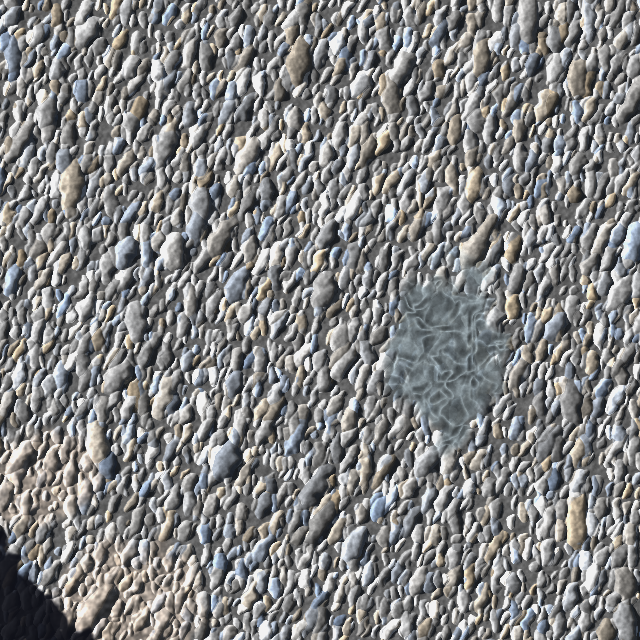
This texture is drawn by a Shadertoy shader. Its source:

```glsl
// Rough gravel surface: upright grey stones lit by low sun from the upper left.
// Layers of scattered domes form a height field, which is shaded by its slope
// and by a short shadow march; a lichen patch and a gritty corner break it up.

const vec2 SUN_DIR = vec2(-0.92, 0.39);
const float SUN_SLOPE = 0.8;
const vec3 SHADOW_LIGHT = vec3(0.25, 0.275, 0.31);
const vec3 WARM_SHIFT = vec3(0.13, 0.02, -0.14);
const vec3 LICHEN_TINT = vec3(0.93, 1.0, 1.02);
const vec3 GRIT_TINT = vec3(1.10, 1.0, 0.91);
const vec3 DEEP_SHADE = vec3(0.055, 0.06, 0.09);

vec3 hash3(vec2 cell) {
    vec3 v = fract(cell.xyx * vec3(0.1031, 0.1030, 0.0973));
    v += dot(v, v.yxz + 33.33);
    return fract((v.xxy + v.yzz) * v.zyx);
}

float noise(vec2 p) {
    vec2 cell = floor(p), f = fract(p);
    f = f * f * (3.0 - 2.0 * f);
    float low = mix(hash3(cell).x, hash3(cell + vec2(1, 0)).x, f.x);
    float high = mix(hash3(cell + vec2(0, 1)).x, hash3(cell + vec2(1, 1)).x, f.x);
    return mix(low, high, f.y);
}

float fbm(vec2 p) {
    return 0.55 * noise(p) + 0.3 * noise(p * 2.1 + 17.0) + 0.15 * noise(p * 4.3 + 41.0);
}

float ellipseMask(vec2 p, vec2 center, vec2 radii) {
    float ragged = 0.7 * (fbm(p * 28.0) - 0.5);
    return 1.0 - smoothstep(0.75, 1.1, length((p - center) / radii) + ragged);
}

float lichenMask(vec2 p) {
    return ellipseMask(p, vec2(0.70, 0.45), vec2(0.088, 0.15));
}

// Pale curling threads, 0 to 1
float threads(vec2 p) {
    vec2 bend = vec2(noise(p * 40.0), noise(p * 40.0 + 70.0));
    return 1.0 - abs(2.0 * noise(p * 75.0 + 2.5 * bend) - 1.0);
}

// Adds one layer of stones to ground = (height, tone, warmth)
vec3 addStones(vec3 ground, vec2 p, float cells, float presence, float whites, float seed) {
    const float STRETCH = 1.65;
    vec2 q = p * vec2(cells, cells / STRETCH) + seed;
    vec2 home = floor(q);
    for (int j = -1; j <= 1; j++)
    for (int i = -1; i <= 1; i++) {
        vec2 cell = home + vec2(i, j);
        vec3 place = hash3(cell + seed);
        vec3 look = hash3(cell + seed + 57.0);
        if (look.z > presence) continue;
        vec2 d = q - cell - 0.5 - 0.75 * (place.xy - 0.5);
        d.y *= STRETCH;
        d.x -= d.y * mix(-0.12, 0.55, place.z);

        // Chamfered dome with a randomly tilted top
        float size = mix(0.30, 0.52, look.x);
        vec2 e = d / (size * vec2(1.0, mix(1.25, 2.1, place.y)));
        float k = max(length(e) * 0.94, abs(e.x) + 0.42 * abs(e.y));
        vec2 tilt = vec2(look.y, fract(look.x * 7.3)) - 0.5;
        float dome = 1.0 - k * k * k + 0.7 * dot(e, tilt) + 0.5 * (place.x - 0.5);
        float height = 0.85 * size / cells * dome;

        float pick = fract(look.y * 13.7 + place.z);
        float tone = mix(0.46, 0.76, pick);
        tone = mix(tone, 1.02, step(1.0 - whites, fract(pick * 9.1 + look.x)));
        float warmth = 2.0 * fract(place.x * 5.3 + look.z) - 1.0;
        float cover = smoothstep(-0.0009, 0.0009, height - ground.x);
        ground.yz = mix(ground.yz, vec2(tone, warmth * warmth * warmth), cover);
        ground.x = max(ground.x, height);
    }
    return ground;
}

vec3 surface(vec2 p, float lichen) {
    vec2 warp = vec2(noise(p * 75.0), noise(p * 75.0 + 31.0)) - 0.5;
    vec2 q = p + 0.007 * warp;
    vec3 ground = vec3(-0.002, 0.42, 0.0);
    ground = addStones(ground, q, 74.0, 0.90, 0.10, 11.0);
    ground = addStones(ground, q, 43.0, 0.82, 0.075, 23.0);
    ground = addStones(ground, q, 25.0, 0.22, 0.02, 47.0);
    ground.x += 0.0024 * noise(p * 125.0) + 0.0011 * noise(p * 240.0 + 9.0);
    if (lichen > 0.0) {
        float thread = threads(p);
        vec3 crust = vec3(0.007 + 0.0022 * thread, 0.32 + 0.34 * thread * thread, -0.1);
        ground = mix(ground, crust, 0.88 * lichen);
    }
    return ground;
}

float sunShadow(vec2 p, float height, float lichen) {
    float block = 0.0;
    for (int i = 1; i <= 5; i++) {
        float reach = 0.0031 * float(i);
        float above = surface(p + SUN_DIR * reach, lichen).x;
        block = max(block, above - height - reach * SUN_SLOPE);
    }
    return smoothstep(0.0, 0.0028, block);
}

void mainImage(out vec4 fragColor, in vec2 fragCoord) {
    vec2 p = fragCoord / iResolution.y;
    float lichen = lichenMask(p);
    vec3 ground = surface(p, lichen);

    // Slope along the sun direction
    const float STEP = 0.0017;
    float ahead = surface(p + SUN_DIR * STEP, lichen).x;
    float behind = surface(p - SUN_DIR * STEP, lichen).x;
    float slope = (ahead - behind) / (2.0 * STEP);
    float sun = clamp(0.92 - 0.48 * slope, 0.36, 1.5);

    // Stone colour with fine mottling
    float mottle = 0.82 + 0.36 * fbm(p * 170.0);
    vec3 color = ground.y * mottle * (1.0 + ground.z * WARM_SHIFT);
    color = mix(color, color * LICHEN_TINT, lichen);

    // Warm grit near the lower left
    float grit = ellipseMask(p, vec2(0.05, 0.25), vec2(0.11, 0.07));
    grit = max(grit, ellipseMask(p, vec2(0.20, 0.06), vec2(0.12, 0.10)));
    float speck = 0.42 + 0.62 * noise(p * 150.0 + 5.0);
    color = mix(color, speck * GRIT_TINT, 0.6 * grit);

    float shadow = sunShadow(p, ground.x, lichen);
    color *= mix(vec3(sun), SHADOW_LIGHT, shadow);

    // Deep shade in the corner
    float edge = p.x * 1.25 + p.y + 0.09 * (fbm(p * 30.0) - 0.5);
    float corner = 1.0 - smoothstep(0.155, 0.175, edge);
    color = mix(color, DEEP_SHADE, 0.92 * corner);

    fragColor = vec4(clamp(color, 0.0, 0.95), 1.0);
}
```
